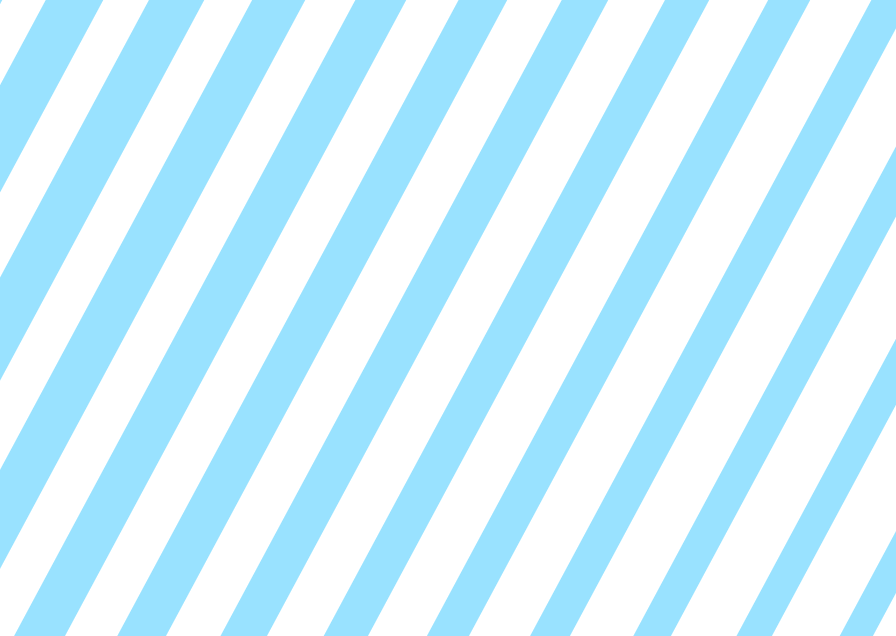
This pattern is drawn by a WebGL 1 fragment shader. Its source:

```glsl
precision highp float;
// Slanted sky-blue stripes on white, each one slightly narrower than the last.

uniform vec2 u_resolution;

// Lengths are in canvas heights, measured horizontally.
#define STRIPE_COLOR vec3(0.60, 0.887, 1.0)
#define GROUND_COLOR vec3(1.0)
#define LEAN 0.5366          // sideways run per unit of height
#define FIRST_EDGE 0.0719    // left edge of stripe 0 along the top
#define PERIOD 0.16227       // spacing of the left edges
#define FIRST_WIDTH 0.0905   // width of stripe 0
#define NARROWING 0.00348    // width lost from one stripe to the next

// Coverage of the stripes at a point, with edges one pixel soft.
float stripeCoverage(vec2 point, float pixel) {
  float across = point.x + LEAN * (1.0 - point.y) - FIRST_EDGE;

  // Cells start a quarter period early so both edges stay inside.
  float index = floor(across / PERIOD + 0.25);
  float offset = across - index * PERIOD;
  float width = FIRST_WIDTH - NARROWING * index;

  // Perpendicular distance to the nearer edge, positive inside.
  float inside = min(offset, width - offset) / length(vec2(1.0, LEAN));
  return clamp(inside / pixel + 0.5, 0.0, 1.0);
}

void main() {
  vec2 point = gl_FragCoord.xy / u_resolution.y;
  float coverage = stripeCoverage(point, 1.0 / u_resolution.y);
  gl_FragColor = vec4(mix(GROUND_COLOR, STRIPE_COLOR, coverage), 1.0);
}
```
